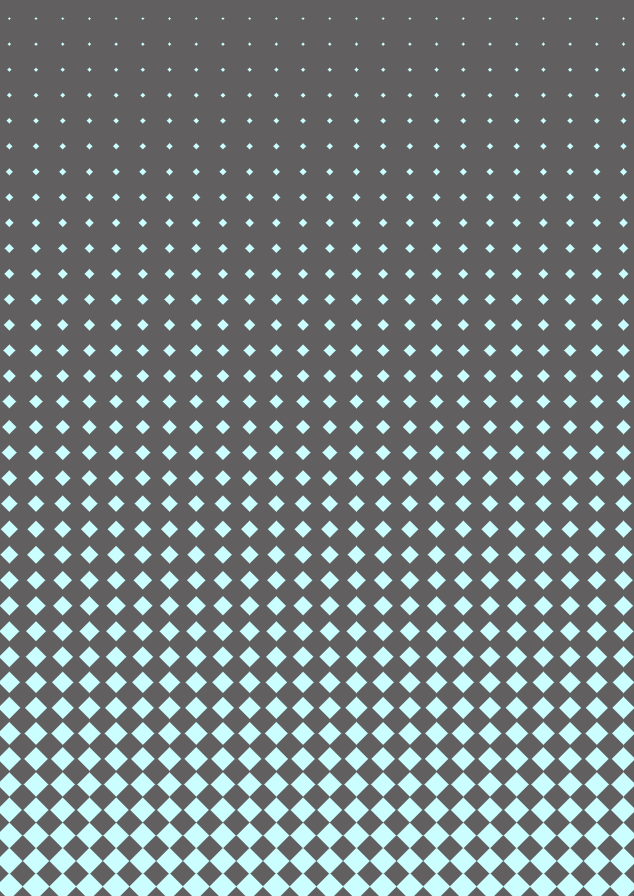
A Shadertoy shader for this pattern:

```glsl
// Halftone fade: a regular lattice of pale cyan diamonds on warm grey.
// Each row, counted down from the top, has a larger diamond than the last,
// until the lowest rows touch and become a checkerboard.

const vec3 GREY = vec3(0.38, 0.373, 0.373);
const vec3 CYAN = vec3(0.795, 0.996, 0.996);

const float ROWS = 35.0;
const float COLUMN_PITCH = 0.04212;  // fraction of the width
const float FIRST_COLUMN = 0.0147;
const float ROW_PITCH = 0.02849;     // fraction of the height
const float FIRST_ROW = 0.0208;      // measured down from the top
const float SMALLEST = 0.0015;       // half diagonals, fraction of the height
const float LARGEST = 0.0152;

// Signed distance to a diamond with the given half diagonal.
float diamond(vec2 p, float halfDiagonal) {
    return (abs(p.x) + abs(p.y) - halfDiagonal) * 0.70711;
}

// Signed offset from the nearest point of a repeated series.
float repeatOffset(float x, float first, float pitch) {
    return (fract((x - first) / pitch + 0.5) - 0.5) * pitch;
}

// Half diagonal grows evenly from the top row to the bottom row.
float rowSize(float row) {
    return mix(SMALLEST, LARGEST, row / (ROWS - 1.0));
}

// Union of the nearest row and its neighbours, which overlap near the bottom.
float latticeDistance(vec2 uv, float aspect) {
    float dx = repeatOffset(uv.x, FIRST_COLUMN, COLUMN_PITCH) * aspect;
    float depth = 1.0 - uv.y - FIRST_ROW;
    float nearest = floor(depth / ROW_PITCH + 0.5);
    float d = 1.0;
    for (int i = -1; i <= 1; i++) {
        float row = clamp(nearest + float(i), 0.0, ROWS - 1.0);
        d = min(d, diamond(vec2(dx, depth - row * ROW_PITCH), rowSize(row)));
    }
    return d;
}

void mainImage(out vec4 fragColor, in vec2 fragCoord) {
    vec2 uv = fragCoord / iResolution.xy;
    float d = latticeDistance(uv, iResolution.x / iResolution.y);

    // Antialias over about one pixel.
    float coverage = clamp(0.5 - d * iResolution.y, 0.0, 1.0);
    fragColor = vec4(mix(GREY, CYAN, coverage), 1.0);
}
```
